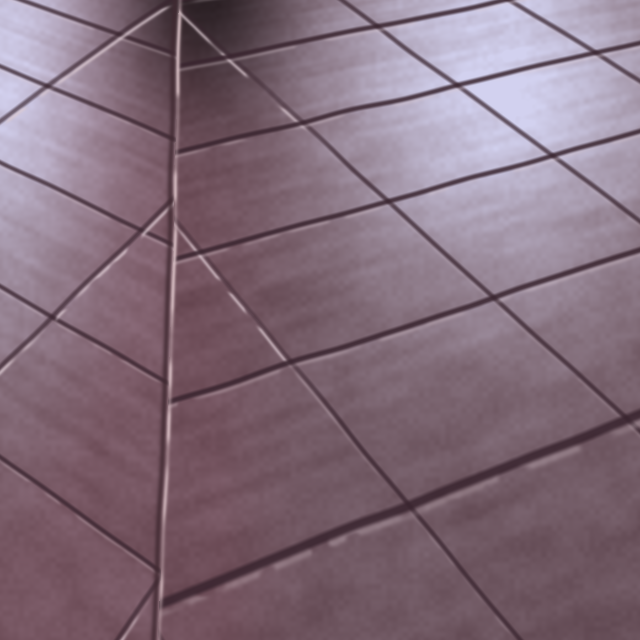
Write a Shadertoy shader that draws this texture.

```glsl
// Glazed floor tiles in perspective, folded along an upright ridge.
// Each family of joints is a pencil of lines through a vanishing point,
// numbered so that whole numbers fall on joints; glossy glows light the tiles.

float hash(vec2 p) {
    return fract(sin(dot(p, vec2(127.1, 311.7))) * 43758.5453);
}

float noise(vec2 p) {
    vec2 i = floor(p), f = fract(p);
    f = f * f * (3.0 - 2.0 * f);
    return mix(mix(hash(i), hash(i + vec2(1, 0)), f.x),
               mix(hash(i + vec2(0, 1)), hash(i + vec2(1, 1)), f.x), f.y);
}

// Height at which the line from the vanishing point through p crosses x = x0
float crossing(vec2 p, vec2 vanish, float x0) {
    return vanish.y + (p.y - vanish.y) * (x0 - vanish.x) / (p.x - vanish.x);
}

// Signed distance, in canvas units, to the nearest whole number of k
float jointDistance(float k) {
    float slope = length(vec2(dFdx(k), dFdy(k))) * iResolution.y;
    return (fract(k + 0.5) - 0.5) / max(slope, 1e-5);
}

float bump(float x) { return exp(-x * x); }

// Dark joint of half width w with a lit lip on its negative side
vec3 groove(vec3 col, float d, float w, float dark, float lit) {
    float aa = 0.75 / iResolution.y;
    float core = 1.0 - smoothstep(w * 0.4 - aa, w + 0.001 + aa, abs(d));
    col = mix(col, vec3(0.22, 0.14, 0.18), dark * core);
    return mix(col, vec3(0.86, 0.79, 0.82), lit * bump((d + 1.4 * w) / (0.7 * w)));
}

void mainImage(out vec4 fragColor, in vec2 fragCoord) {
    vec2 uv = fragCoord / iResolution.xy;
    vec2 p = uv + 0.004 * (vec2(noise(uv * 11.0), noise(uv * 11.0 + 40.0)) - 0.5);

    // Joint numbers on the right and left faces
    vec2 rightGrid = vec2(
        4.63 / (1.956 - crossing(p, vec2(-0.84, 2.013), 0.521)) - 1.89,
        10.48 / (1.978 - crossing(p, vec2(4.626, 1.785), 0.0)) - 5.19);
    vec2 leftGrid = vec2(
        6.159 / (2.172 - crossing(p, vec2(1.447, 1.839), 0.0)) - 2.527,
        9.01 / (1.977 - crossing(p, vec2(-2.003, 1.721), 0.0)) - 5.33);
    vec2 rightJoint = vec2(jointDistance(rightGrid.x), jointDistance(rightGrid.y));
    vec2 leftJoint = vec2(jointDistance(leftGrid.x), jointDistance(leftGrid.y));

    float ridge = p.x - (0.245 + 0.055 * p.y - 0.022 * p.y * p.y);
    bool isRight = ridge > 0.0;
    vec2 grid = isRight ? rightGrid : leftGrid;

    // Reflected light, one soft glow for each face
    float rightGlow = 0.2 + 0.85 * bump((p.x - 0.78) / 0.29) * bump((p.y - 0.88) / 0.355);
    float leftGlow = 0.27 + 0.7 * bump(p.x / 0.173) * bump((p.y - 0.9) / 0.4);
    float light = isRight ? rightGlow : leftGlow;

    // Tile tone, brushed streaks, blotches and fine grain
    light += 0.07 * (hash(floor(grid) + (isRight ? 7.0 : 31.0)) - 0.5);
    light += 0.11 * (noise(grid * vec2(2.5, 13.0)) - 0.5);
    light += 0.07 * (noise(uv * 26.0) - 0.5) + 0.06 * (noise(uv * 120.0) - 0.5);
    light = clamp(light, 0.0, 1.05);

    vec3 col = mix(vec3(0.33, 0.24, 0.28), vec3(0.80, 0.79, 0.90),
                   pow(vec3(light), vec3(1.0, 1.12, 1.2)));

    // Warm clay near the ridge and the near left corner, shadow at the far end
    float warmth = bump(ridge / 0.16) + bump(length(uv) / 0.35);
    col *= 1.0 - 0.06 * min(warmth, 1.0) * vec3(-0.3, 1.3, 1.0);
    col *= 1.0 - 0.68 * bump((uv.x - 0.32) / 0.125) * bump((uv.y - 1.03) / 0.19);

    // Joints: lit lips are chipped by noise
    float chips = smoothstep(0.2, 0.6, noise(uv * 38.0));
    if (isRight) {
        float nearRidge = 1.0 - smoothstep(0.42, 0.56, uv.x);
        float rowWidth = 0.0045 + 0.0055 * exp(-2.0 * abs(rightGrid.y));
        col = groove(col, rightJoint.x, 0.0042, 0.72 - 0.3 * nearRidge,
                     chips * (0.12 + 0.5 * nearRidge));
        col = groove(col, rightJoint.y, rowWidth, 0.85, 0.28 * chips);
    } else {
        col = groove(col, leftJoint.y, 0.004, 0.75, 0.22 * chips);
        col = groove(col, leftJoint.x, 0.0045, 0.65, 0.65 * chips);
    }

    // Ridge: a dark seam beside a worn bright edge
    float wear = 0.35 + 0.5 * smoothstep(0.25, 0.7, noise(vec2(3.0, uv.y * 24.0)));
    col = mix(col, vec3(0.25, 0.16, 0.19), 0.75 * bump((ridge + 0.006) / 0.005));
    col = mix(col, vec3(0.85, 0.75, 0.77), wear * bump((ridge - 0.002) / 0.0035));

    fragColor = vec4(clamp(col, 0.0, 1.0), 1.0);
}
```
